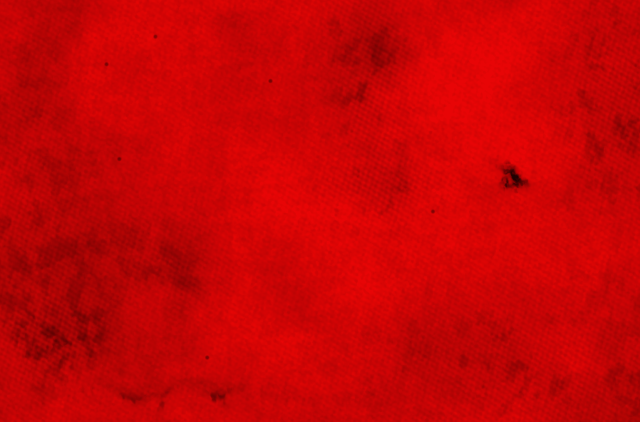
A Shadertoy shader for this texture:

```glsl
// Worn red canvas cloth: a fine diagonal weave of crossed sines under cloudy
// cellular noise, with soft glows, fibrous dark stains, a crease, a small
// burnt hole and sparse specks. Lengths are in units of canvas height.

const float TAU = 6.2832;

// Random point (xy) and random value (z) of a grid cell.
vec3 cellHash(vec2 cell) {
    vec3 q = fract(cell.xyx * vec3(0.1031, 0.1030, 0.0973));
    q += dot(q, q.yxz + 33.33);
    return fract((q.xxy + q.yzz) * q.zyx);
}

// Smooth cellular noise: blended values of nearby cell points, -0.5 to 0.5.
float cellNoise(vec2 p) {
    vec2 base = floor(p);
    float total = 0.0, weight = 0.0;
    for (int y = -1; y <= 1; y++)
    for (int x = -1; x <= 1; x++) {
        vec2 cell = base + vec2(x, y);
        vec3 h = cellHash(cell + 50.0);
        vec2 d = p - cell - h.xy;
        float w = exp(-4.0 * dot(d, d));
        total += w * (h.z - 0.5);
        weight += w;
    }
    return total / weight;
}

// Layered cellular noise, each layer finer and weaker.
float clouds(vec2 p, int layers) {
    float sum = 0.0, gain = 0.5;
    for (int i = 0; i < layers; i++) {
        sum += gain * cellNoise(p);
        p = mat2(1.6, 1.2, -1.2, 1.6) * p + 7.3;
        gain *= 0.62;
    }
    return sum;
}

// Soft elliptical spot, turned by an angle.
float blob(vec2 p, vec2 center, vec2 radius, float angle) {
    float c = cos(angle), s = sin(angle);
    vec2 d = mat2(c, -s, s, c) * (p - center) / radius;
    return exp(-dot(d, d));
}

// Threads: strong diagonal ridges cut by a weaker crossing set.
float weave(vec2 p, float threads, float wobble) {
    float ridge = sin(TAU * threads * dot(p, vec2(0.52, 0.85)) + wobble);
    float crossing = sin(TAU * threads * dot(p, vec2(0.88, -0.25)) - wobble);
    return 0.65 * ridge + 0.45 * crossing;
}

// Rare small dark dots, one at most per cell.
float specks(vec2 p, float density, float radius) {
    vec3 h = cellHash(floor(p * density) + 9.0);
    vec2 d = (fract(p * density) - mix(vec2(0.2), vec2(0.8), h.xy)) / density;
    return step(0.95, h.z) * (1.0 - smoothstep(0.2 * radius, radius, length(d)));
}

// Wavy dark fold near the lower edge.
float crease(vec2 p) {
    float fold = 0.08 + 0.012 * sin(13.0 * p.x) + 0.008 * sin(31.0 * p.x + 1.0);
    float span = smoothstep(0.16, 0.3, p.x) * (1.0 - smoothstep(0.48, 0.66, p.x));
    float d = (p.y - fold) / 0.018;
    return span * exp(-d * d);
}

void mainImage(out vec4 fragColor, in vec2 fragCoord) {
    vec2 p = fragCoord / iResolution.y;

    // Noise at the scales of cloud, fibre and grain
    float cloud = clouds(p * 4.0, 5);
    float fibre = clouds(p * vec2(34.0, 26.0), 3);
    float grain = cellNoise(p * 170.0);
    float streak = cellNoise(p * vec2(14.0, 110.0)) + cellNoise(p * vec2(110.0, 12.0));
    vec2 q = p + vec2(0.14 * cloud + 0.04 * fibre, 0.05 * fibre - 0.10 * cloud);

    // Clean, bright areas
    float glow = blob(q, vec2(1.12, 0.80), vec2(0.20, 0.28), 0.2)
               + blob(q, vec2(0.66, 0.40), vec2(0.22, 0.30), 0.4)
               + 0.6 * blob(q, vec2(0.35, 0.80), vec2(0.28, 0.22), 0.0);

    // Dirty areas, broken up by the fibres
    float stain = blob(q, vec2(0.89, 0.78), vec2(0.09, 0.24), 0.15)
                + 0.8 * blob(q, vec2(0.93, 0.54), vec2(0.16, 0.06), 0.1)
                + blob(q, vec2(0.12, 0.21), vec2(0.11, 0.08), 0.5)
                + 0.8 * blob(q, vec2(1.48, 0.76), vec2(0.14, 0.24), 0.0)
                + 0.5 * blob(q, vec2(0.36, 0.40), vec2(0.15, 0.09), -0.4)
                + 0.6 * blob(q, vec2(1.25, 0.12), vec2(0.36, 0.20), 0.0)
                + 0.5 * blob(q, vec2(0.05, 0.45), vec2(0.14, 0.45), 0.0);
    float worn = smoothstep(-0.02, 0.30, fibre - 0.45 * cloud);
    float dirt = stain * (0.085 + 0.16 * worn) + crease(q) * (0.09 + 0.26 * worn);

    // Burnt hole with a frayed halo
    vec2 holeCenter = vec2(1.215, 0.572);
    vec2 frayed = p + vec2(0.05 * fibre, 0.03 * fibre + 0.012 * grain);
    float hole = 0.9 * blob(frayed, holeCenter, vec2(0.028, 0.009), -0.55)
               + 0.4 * blob(frayed, holeCenter + vec2(-0.014, 0.018), vec2(0.030, 0.014), -0.5);

    // Brightness of the cloth
    float threads = weave(p, 85.0, 3.0 * cloud + 2.0 * fibre);
    float shade = 0.79 + 0.07 * glow + 0.29 * cloud - dirt;
    shade += threads * (0.019 + 0.036 * min(stain, 1.0));
    shade += 0.075 * grain + 0.028 * streak + 0.05 * fibre;
    shade -= 0.05 * worn * (1.0 - min(glow, 1.0));
    shade = min(shade, 0.91);
    shade *= 1.0 - 0.85 * min(hole, 1.0);
    shade *= 1.0 - 0.4 * specks(p, 9.0, 0.007);

    vec3 dye = vec3(1.0, 0.021, 0.024);
    fragColor = vec4(dye * max(shade, 0.05), 1.0);
}
```
